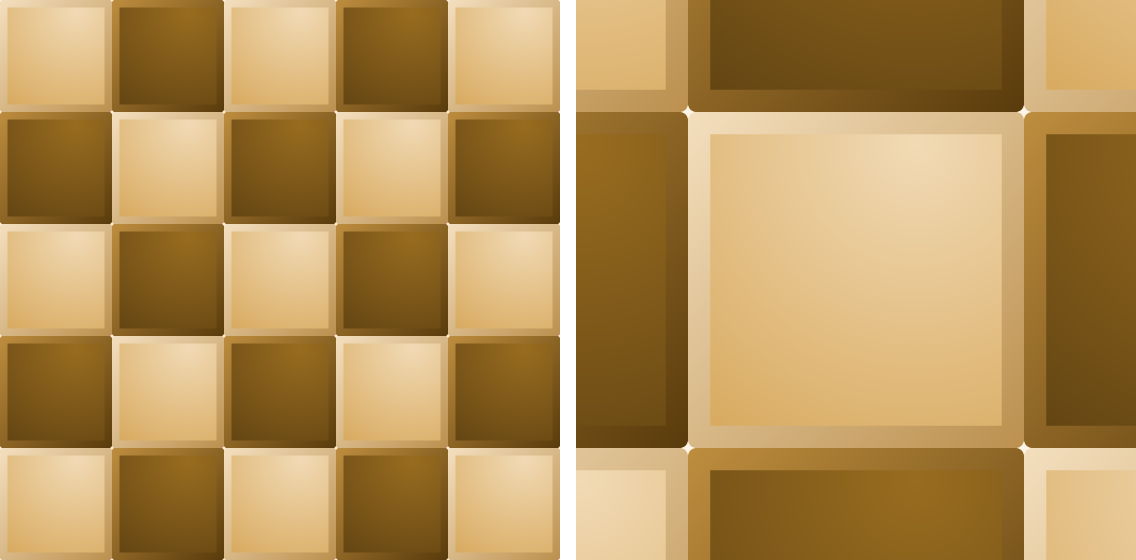
Left, the full canvas; right, a detail of the centre.
Reproduce this pattern procedurally as a WebGL 1 fragment shader.

```glsl
precision highp float;
// Checkerboard of five by five bevelled wooden squares, light and dark in turn.
// Each square has a diagonally lit frame around a panel with a radial sheen;
// rounded corners leave small pale gaps. Supersampling smooths every edge.

uniform vec2 u_resolution;

const float SQUARES = 5.0;
const float FRAME_WIDTH = 0.066;
const float CORNER_RADIUS = 0.025;
const vec2 SHEEN_CENTER = vec2(0.68, 0.90);
const float SHEEN_REACH = 1.02;
const int SAMPLES = 4;

const vec3 GAP = vec3(0.99, 0.96, 0.90);
const vec3 LIGHT_SHEEN = vec3(0.945, 0.855, 0.710);
const vec3 LIGHT_BASE = vec3(0.850, 0.670, 0.380);
const vec3 LIGHT_FRAME_LIT = vec3(0.955, 0.875, 0.745);
const vec3 LIGHT_FRAME_SHADE = vec3(0.735, 0.565, 0.310);
const vec3 DARK_SHEEN = vec3(0.600, 0.425, 0.125);
const vec3 DARK_BASE = vec3(0.395, 0.275, 0.075);
const vec3 DARK_FRAME_LIT = vec3(0.745, 0.555, 0.245);
const vec3 DARK_FRAME_SHADE = vec3(0.350, 0.230, 0.045);

// Signed distance to a rounded box centred on the origin
float roundedBox(vec2 p, vec2 halfSize, float radius) {
  vec2 q = abs(p) - halfSize + radius;
  return length(max(q, 0.0)) + min(max(q.x, q.y), 0.0) - radius;
}

// Sheen fading away from a highlight near the upper right
vec3 panelColor(vec2 p, vec3 sheen, vec3 base) {
  float fade = distance(p, SHEEN_CENTER) / SHEEN_REACH;
  return mix(sheen, base, clamp(fade, 0.0, 1.0));
}

// Frame lit from the upper left
vec3 frameColor(vec2 p, vec3 lit, vec3 shade) {
  float diagonal = 0.5 * (p.x + 1.0 - p.y);
  return mix(lit, shade, diagonal);
}

// One square, with p running from 0 to 1 and dark being 0 or 1
vec3 squareColor(vec2 p, float dark) {
  vec3 panel = panelColor(p, mix(LIGHT_SHEEN, DARK_SHEEN, dark),
                          mix(LIGHT_BASE, DARK_BASE, dark));
  vec3 frame = frameColor(p, mix(LIGHT_FRAME_LIT, DARK_FRAME_LIT, dark),
                          mix(LIGHT_FRAME_SHADE, DARK_FRAME_SHADE, dark));
  vec2 centered = p - 0.5;
  float inPanel = step(max(abs(centered.x), abs(centered.y)), 0.5 - FRAME_WIDTH);
  float inGap = step(0.0, roundedBox(centered, vec2(0.5), CORNER_RADIUS));
  return mix(mix(frame, panel, inPanel), GAP, inGap);
}

vec3 boardColor(vec2 uv) {
  vec2 grid = uv * SQUARES;
  vec2 cell = floor(grid);
  return squareColor(fract(grid), mod(cell.x + cell.y, 2.0));
}

void main() {
  // Average a small grid of samples inside each pixel
  vec3 sum = vec3(0.0);
  for (int j = 0; j < SAMPLES; j++) {
    for (int i = 0; i < SAMPLES; i++) {
      vec2 offset = (vec2(float(i), float(j)) + 0.5) / float(SAMPLES) - 0.5;
      sum += boardColor((gl_FragCoord.xy + offset) / u_resolution);
    }
  }
  gl_FragColor = vec4(sum / float(SAMPLES * SAMPLES), 1.0);
}
```
